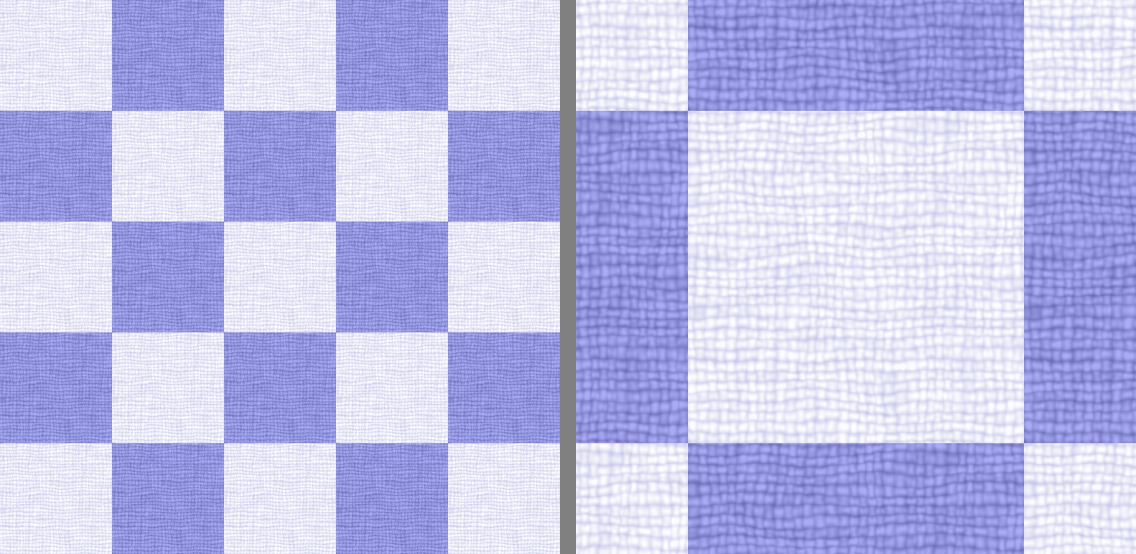
Left, the full canvas; right, a detail of the centre.
A Shadertoy shader for this pattern:

```glsl
// Five by five checkerboard of white and periwinkle linen squares.
// Each square carries the same plain weave: wobbling warp and weft threads
// with smooth over-under crossings, uneven slubs and fine grain.

const float PI = 3.14159265;

vec2 hashGradient(vec2 cell) {
    vec3 h = fract(cell.xyx * vec3(0.1031, 0.1030, 0.0973));
    h += dot(h, h.yzx + 33.33);
    float angle = 2.0 * PI * fract((h.x + h.y) * h.z);
    return vec2(cos(angle), sin(angle));
}

float gradientNoise(vec2 p) {
    vec2 i = floor(p), f = p - i;
    vec2 u = f * f * f * (f * (f * 6.0 - 15.0) + 10.0);
    float a = dot(hashGradient(i), f);
    float b = dot(hashGradient(i + vec2(1, 0)), f - vec2(1, 0));
    float c = dot(hashGradient(i + vec2(0, 1)), f - vec2(0, 1));
    float d = dot(hashGradient(i + vec2(1, 1)), f - vec2(1, 1));
    return mix(mix(a, b, u.x), mix(c, d, u.x), u.y);
}

// Brightness of the cloth at a point of one square, roughly 0 to 1
float linen(vec2 p) {
    // Threads drift slowly from their straight course
    vec2 drift = vec2(gradientNoise(p * vec2(9.0, 4.0) + 17.3),
                      gradientNoise(p * vec2(5.0, 9.0) + 41.7));
    vec2 thread = (p + 0.022 * drift) * vec2(34.0, 32.0);

    // Rounded threads passing over and under, the weft showing more
    vec2 wave = sin(PI * thread);
    vec2 ridge = abs(wave);
    float weftOnTop = clamp(0.62 + 0.6 * wave.x * wave.y, 0.0, 1.0);
    float weave = mix(ridge.x, ridge.y, weftOnTop);

    // Thick and thin stretches along each direction, then fibre grain
    float slubs = gradientNoise(thread * vec2(0.13, 0.83) + 5.2)
                + 0.7 * gradientNoise(thread * vec2(0.83, 0.11) + 63.1);
    float grain = gradientNoise(thread * 1.37 + 90.4);
    return 0.6 + 0.85 * (weave - 0.64) + 0.26 * slubs + 0.35 * grain;
}

void mainImage(out vec4 fragColor, in vec2 fragCoord) {
    vec2 grid = 5.0 * fragCoord / iResolution.xy;
    vec2 pixel = 5.0 / iResolution.xy;

    // Average four samples so the fine weave stays smooth
    float shade = 0.0;
    for (int i = 0; i < 4; i++) {
        vec2 offset = vec2(i % 2, i / 2) * 0.5 - 0.25;
        shade += 0.25 * linen(fract(grid + offset * pixel));
    }
    shade = clamp(shade, 0.0, 1.0);

    // Alternating squares, white in the corners, with one-pixel soft edges
    vec2 side = clamp(2.0 * sin(PI * grid) / (PI * pixel), -1.0, 1.0);
    float white = 0.5 + 0.5 * side.x * side.y;

    vec3 blueCloth = mix(vec3(0.44, 0.44, 0.73), vec3(0.66, 0.67, 0.96), shade);
    vec3 whiteCloth = mix(vec3(0.79, 0.79, 0.92), vec3(0.99, 0.99, 1.0), shade);
    fragColor = vec4(mix(blueCloth, whiteCloth, white), 1.0);
}
```
